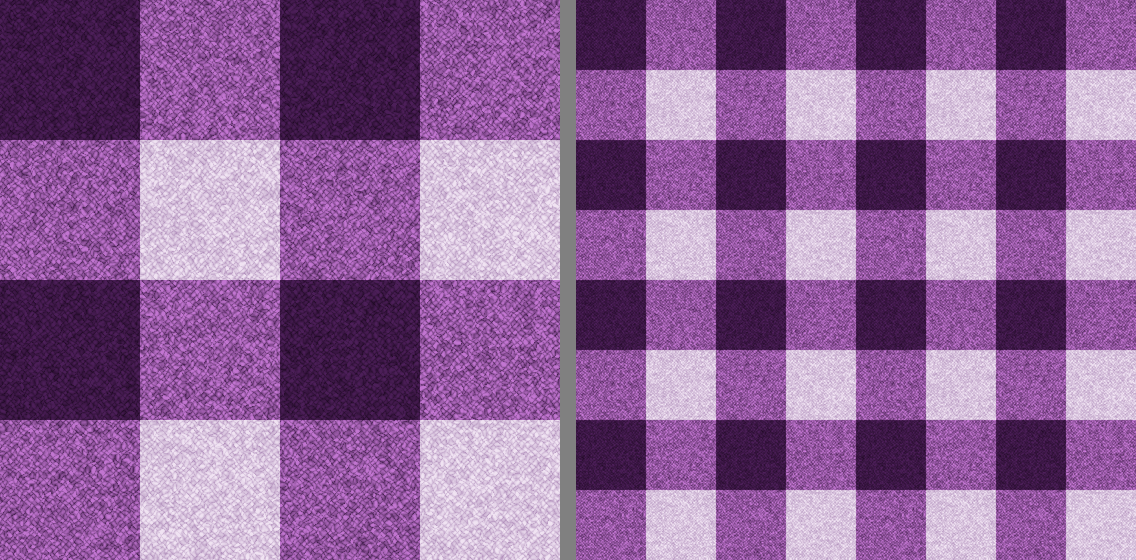
Left: one tile. Right: repeated 2 by 2.
Reproduce this pattern procedurally as a Shadertoy shader.

```glsl
// Two-tone buffalo check cloth: dark and light bands cross to give dark, mid and light squares.
// A jittered diagonal basket weave with per-thread variation and fine fibre grain shades them.
// All lattices wrap on the unit canvas, so the cloth tiles in both directions.

#define REPEATS 2.0        // check repeats across and down
#define WEAVE 90           // diagonal threads per canvas side
#define WARP_CELLS 96      // lattice of the thread wobble
#define GRAIN_CELLS 256    // lattice of the fibre grain
#define WARP_AMOUNT 0.9    // wobble, in thread widths
#define RELIEF 0.60        // shading across the threads
#define THREAD_VARIATION 0.40
#define GRAIN 0.45
#define MEAN_TONE 0.62

// Integer hash of a lattice point, 0..1
float hash(ivec2 p, int seed) {
    uint h = uint(p.x) * 1597334677u ^ uint(p.y) * 3812015801u ^ uint(seed) * 2798796415u;
    h = (h ^ (h >> 16)) * 2146121005u;
    h = (h ^ (h >> 15)) * 2221713035u;
    h ^= h >> 16;
    return float(h >> 8) / 16777216.0;
}

ivec2 wrap(ivec2 p, int period) {
    return ((p % period) + period) % period;
}

// Value noise that repeats once per canvas
float wrappedNoise(vec2 uv, int cells, int seed) {
    vec2 p = uv * float(cells);
    ivec2 i = ivec2(floor(p));
    vec2 f = fract(p);
    f = f * f * (3.0 - 2.0 * f);
    float a = hash(wrap(i, cells), seed);
    float b = hash(wrap(i + ivec2(1, 0), cells), seed);
    float c = hash(wrap(i + ivec2(0, 1), cells), seed);
    float d = hash(wrap(i + ivec2(1, 1), cells), seed);
    return mix(mix(a, b, f.x), mix(c, d, f.x), f.y);
}

// 1 in the first half of each repeat, 0 in the second
float band(float t) {
    float d = 0.25 - abs(fract(t * REPEATS + 0.25) - 0.5);
    float w = 0.5 * REPEATS / iResolution.y;
    return smoothstep(-w, w, d);
}

// Brightness of the basket weave, 0..1
float weaveTone(vec2 uv) {
    vec2 wobble = vec2(wrappedNoise(uv, WARP_CELLS, 1), wrappedNoise(uv, WARP_CELLS, 2)) - 0.5;
    vec2 diagonal = vec2(uv.x + uv.y, uv.x - uv.y) * float(WEAVE) + WARP_AMOUNT * wobble;
    ivec2 cell = ivec2(floor(diagonal));
    vec2 local = fract(diagonal) - 0.5;

    // Neighbouring cells show threads running in opposite directions
    bool over = ((cell.x + cell.y) & 1) == 0;
    vec2 thread = over ? local : local.yx;
    float height = (1.0 - 4.0 * thread.x * thread.x) * (1.0 - 2.0 * thread.y * thread.y);

    // Back on the canvas axes, the cell index wraps after two weave counts
    ivec2 id = wrap(ivec2(cell.x + cell.y, cell.x - cell.y), 2 * WEAVE);
    float shade = hash(id, 3) - 0.5;
    float fibre = wrappedNoise(uv, GRAIN_CELLS, 4) - 0.5;
    float tone = MEAN_TONE + RELIEF * (height - 0.556) + THREAD_VARIATION * shade + GRAIN * fibre;
    return clamp(tone, 0.0, 1.0);
}

void mainImage(out vec4 fragColor, in vec2 fragCoord) {
    vec2 uv = fragCoord / iResolution.xy;
    float tone = weaveTone(uv);

    // Shadow and highlight of each kind of square
    vec3 light = mix(vec3(0.70, 0.57, 0.74), vec3(0.94, 0.89, 0.95), tone);
    vec3 mid = mix(vec3(0.28, 0.13, 0.32), vec3(0.76, 0.46, 0.82), tone);
    vec3 dark = mix(vec3(0.13, 0.04, 0.15), vec3(0.30, 0.12, 0.35), tone);

    // Crossing bands: none, one or two dark ones
    float column = band(uv.x);
    float row = 1.0 - band(uv.y);
    vec3 color = mix(mix(light, mid, column), mix(mid, dark, column), row);
    fragColor = vec4(color, 1.0);
}
```
